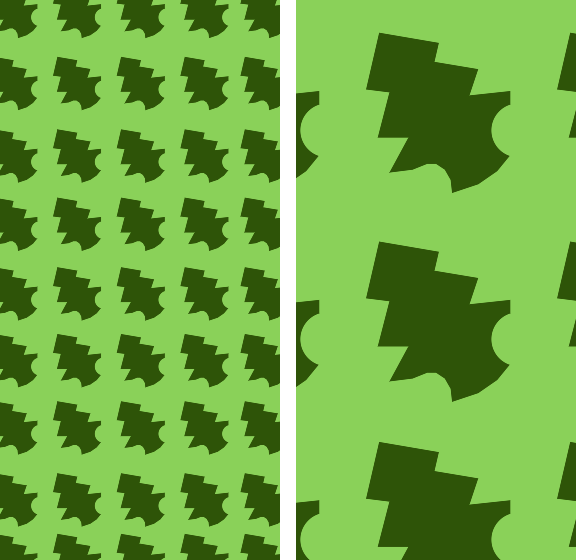
Left: the whole. Right: its middle third, enlarged.
This pattern is drawn by a Shadertoy shader. Its source:

```glsl
#define CANVAS_HEIGHT 1152.0
#define PITCH vec2(131.0, 141.2)
#define FIRST_CENTER vec2(28.0, 23.5)
#define ROW_DRIFT_MEAN 9.0
#define LAST_COLUMN_SHIFT 7.4
#define BITE_CENTER vec2(54.5, -12.0)
#define BITE_RADIUS 18.5
#define GROUND vec3(0.54, 0.82, 0.35)
#define LEAF vec3(0.18, 0.33, 0.03)

const float PI = 3.14159;
const int CORNERS = 20;

// Stepped leaf outline, y up, centred on its bounding box
const vec2 outline[CORNERS] = vec2[CORNERS](
    vec2(-41, 55), vec2(0, 48), vec2(-3, 35), vec2(27, 30), vec2(21, 12),
    vec2(49, 15), vec2(49, -29), vec2(40, -40), vec2(27, -49), vec2(9, -55),
    vec2(8, -46), vec2(4, -39), vec2(-2, -35), vec2(-8, -35), vec2(-18, -39),
    vec2(-34, -41), vec2(-21, -17), vec2(-42, -17), vec2(-34, 14), vec2(-50, 16));

// Signed distance to the closed outline, negative inside
float outlineDistance(vec2 p) {
    float nearest = 1e9, side = 1.0;
    for (int i = 0; i < CORNERS; i++) {
        vec2 a = outline[i], b = outline[(i + 1) % CORNERS];
        vec2 edge = b - a, rel = p - a;
        vec2 gap = rel - edge * clamp(dot(rel, edge) / dot(edge, edge), 0.0, 1.0);
        nearest = min(nearest, dot(gap, gap));
        if ((a.y > p.y) != (b.y > p.y) && p.x < a.x + edge.x * rel.y / edge.y)
            side = -side;
    }
    return side * sqrt(nearest);
}

float leafDistance(vec2 p) {
    float bite = length(p - BITE_CENTER) - BITE_RADIUS;
    return max(outlineDistance(p), -bite);
}

// Uneven row spacing from layered sines
float rowDrift(float row) {
    float t = PI * row / 8.0;
    return 16.9 * sin(t) + 3.2 * sin(3.0 * t) - 2.8 * sin(4.0 * t)
         + 2.6 * sin(5.0 * t) - 2.7 * sin(6.0 * t);
}

void mainImage(out vec4 fragColor, in vec2 fragCoord) {
    float pixel = CANVAS_HEIGHT / iResolution.y;
    vec2 p = fragCoord * pixel;
    p.y = CANVAS_HEIGHT - p.y; // rows count downward

    // Nearest leaf and its shifted centre
    vec2 cell = floor((p - FIRST_CENTER - vec2(0.0, ROW_DRIFT_MEAN)) / PITCH + 0.5);
    vec2 center = FIRST_CENTER + cell * PITCH;
    center.x -= LAST_COLUMN_SHIFT * step(3.5, cell.x);
    center.y += rowDrift(cell.y);

    vec2 local = (p - center) * vec2(1.0, -1.0);
    float cover = smoothstep(0.5, -0.5, leafDistance(local) / pixel);
    fragColor = vec4(mix(GROUND, LEAF, cover), 1.0);
}
```
